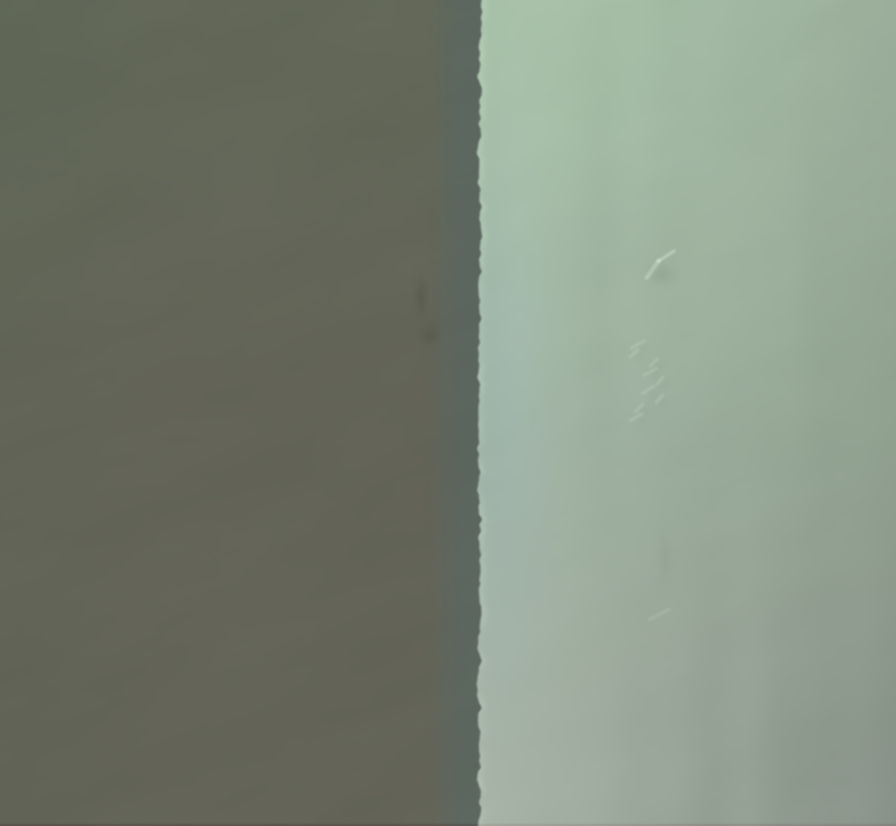
Reproduce this texture procedurally as a WebGL 1 fragment shader.

```glsl
precision highp float;
uniform vec2 u_resolution;

const float CORNER_X = 0.535;

float hash(vec2 p) {
  return fract(sin(dot(p, vec2(127.1, 311.7))) * 43758.5453);
}

float noise(vec2 p) {
  vec2 cell = floor(p);
  vec2 f = fract(p);
  f = f * f * (3.0 - 2.0 * f);
  float low = mix(hash(cell), hash(cell + vec2(1.0, 0.0)), f.x);
  float high = mix(hash(cell + vec2(0.0, 1.0)), hash(cell + 1.0), f.x);
  return mix(low, high, f.y);
}

float fbm(vec2 p) {
  float sum = 0.0;
  float weight = 0.5;
  for (int i = 0; i < 4; i++) {
    sum += weight * (noise(p) - 0.5);
    p = p * 2.03 + 17.3;
    weight *= 0.5;
  }
  return sum;
}

float segmentDistance(vec2 p, vec2 a, vec2 b) {
  vec2 ab = b - a;
  return length(p - a - ab * clamp(dot(p - a, ab) / dot(ab, ab), 0.0, 1.0));
}

float stroke(vec2 p, vec2 a, vec2 b, float width) {
  return 1.0 - smoothstep(0.0, width, segmentDistance(p, a, b));
}

float spot(vec2 p, vec2 center, vec2 radius) {
  vec2 d = (p - center) / radius;
  return exp(-dot(d, d));
}

vec3 shadedWall(vec2 uv, float offset) {
  vec3 color = mix(vec3(0.390, 0.392, 0.344), vec3(0.385, 0.405, 0.345), smoothstep(0.4, 1.0, uv.y));
  color += vec3(-0.008, 0.0, -0.004) * (1.0 - smoothstep(0.0, 0.2, uv.x));
  // Cool band beside the corner
  float band = smoothstep(-0.065, -0.012, offset);
  color = mix(color, vec3(0.355, 0.402, 0.375), band * 0.9);
  // Faint slanted brushing and small dark scuffs
  color += 0.022 * fbm(vec2(uv.x * 7.0, uv.y * 16.0 - uv.x * 6.0));
  float scuffs = spot(uv, vec2(0.470, 0.645), vec2(0.006, 0.022))
               + spot(uv, vec2(0.480, 0.595), vec2(0.009, 0.015))
               + 0.5 * spot(uv, vec2(0.20, 0.468), vec2(0.015, 0.006));
  return color - 0.030 * scuffs * (0.4 + noise(uv * 110.0));
}

vec3 litWall(vec2 uv, float offset) {
  float across = clamp(offset / (1.0 - CORNER_X), 0.0, 1.0);
  vec3 bottom = mix(vec3(0.655, 0.705, 0.650), vec3(0.535, 0.575, 0.535), across);
  vec3 middle = mix(vec3(0.640, 0.715, 0.650), vec3(0.570, 0.635, 0.565), across);
  vec3 top = mix(vec3(0.665, 0.765, 0.665), vec3(0.610, 0.685, 0.610), across);
  vec3 color = mix(bottom, middle, smoothstep(0.0, 0.6, uv.y));
  color = mix(color, top, smoothstep(0.4, 1.05, uv.y));
  // Cool reflection along the corner
  color += vec3(-0.008, 0.0, 0.025) * spot(uv, vec2(0.56, 0.5), vec2(0.04, 0.32));
  // Soft vertical streaks and plaster grain
  color += 0.018 * (noise(vec2(uv.x * 24.0, uv.y * 1.5)) - 0.5);
  color += 0.018 * fbm(vec2(uv.x * 12.0, uv.y * 20.0 - uv.x * 8.0));
  return color;
}

float plasterMarks(vec2 uv) {
  float light = stroke(uv, vec2(0.722, 0.664), vec2(0.735, 0.684), 0.005)
              + stroke(uv, vec2(0.735, 0.684), vec2(0.752, 0.696), 0.004);
  float dark = spot(uv, vec2(0.738, 0.668), vec2(0.014, 0.012))
             + 0.6 * spot(uv, vec2(0.742, 0.325), vec2(0.008, 0.025));
  // Scattered chips below the main scratch
  for (int i = 0; i < 9; i++) {
    float id = float(i);
    vec2 center = vec2(0.705 + 0.033 * hash(vec2(id, 2.0)), 0.495 + 0.011 * id);
    vec2 reach = vec2(0.003 + 0.004 * hash(vec2(id, 5.0)), 0.004);
    light += 0.45 * stroke(uv, center - reach, center + reach, 0.004);
    dark += 0.3 * spot(uv, center + vec2(0.006, -0.005), vec2(0.006));
  }
  light += 0.4 * stroke(uv, vec2(0.725, 0.250), vec2(0.746, 0.262), 0.004);
  return 0.085 * light - 0.035 * dark;
}

void main() {
  vec2 uv = gl_FragCoord.xy / u_resolution;
  // Ragged paint line at the corner
  float ragged = 0.004 * (noise(vec2(uv.y * 55.0, 3.0)) - 0.5)
               + 0.003 * (noise(vec2(uv.y * 140.0, 8.0)) - 0.5);
  float offset = uv.x - CORNER_X - ragged;
  float softness = max(0.0022, 0.75 / u_resolution.x);

  vec3 lit = litWall(uv, offset) + plasterMarks(uv);
  float rim = spot(vec2(offset, 0.0), vec2(0.003, 0.0), vec2(0.004, 1.0));
  lit += 0.035 * rim * noise(vec2(uv.y * 60.0, 21.0));
  vec3 color = mix(shadedWall(uv, offset), lit, smoothstep(-softness, softness, offset));

  // Dark hairline along the bottom
  color -= vec3(0.03, 0.06, 0.05) * (1.0 - smoothstep(0.001, 0.004, uv.y));
  gl_FragColor = vec4(color, 1.0);
}
```
